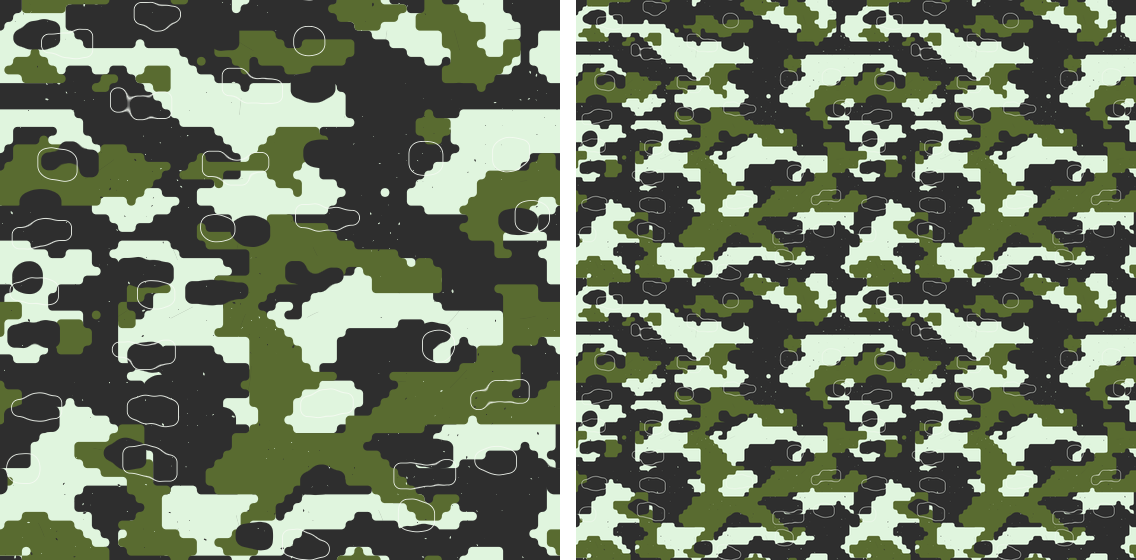
Left, the tile; right, the same tile 2 across and 2 down.
A Shadertoy shader for this pattern:

```glsl
// Seamless stepped camouflage with dark blobs, thin blob outlines and worn specks.

const vec3 CHARCOAL = vec3(0.18, 0.18, 0.18);
const vec3 MINT = vec3(0.88, 0.96, 0.87);
const vec3 OLIVE = vec3(0.35, 0.42, 0.19);
const vec3 LINE_WHITE = vec3(0.96, 0.98, 0.95);

const float STEPS = 64.0;                  // stair cells per side
const vec2 PATCH_REPEATS = vec2(5.0, 8.0); // base noise periods per side
const float PATCH_GAIN = 0.42;             // weight of each finer octave
const float MINT_LEVEL = 0.033;
const float OLIVE_LEVEL = 0.15;

const vec2 BLOB_GRID = vec2(6.0, 9.0);
const float BLOB_SHARE = 0.37;             // chance of a blob per grid cell
const float OUTLINE_SHARE = 0.46;
const float BLOB_BLEND = 0.022;
const float LINE_HALF_WIDTH = 0.0007;

const float SPECK_GRID = 64.0;
const float SPECK_SHARE = 0.28;
const float SCRATCH_GRID = 8.0;
const float SCRATCH_STRENGTH = 0.2;

// Cell index wrapped to the period; the half step guards against rounding
vec2 wrapCell(vec2 cell, vec2 period) {
    return floor(mod(cell + 0.5, period));
}

// Integer hash: three values from 0 to 1 per cell and seed
vec3 hash3(vec2 cell, float seed) {
    uvec3 v = uvec3(ivec3(vec3(cell, seed) + 0.5));
    v = v * 1664525u + 1013904223u;
    v.x += v.y * v.z; v.y += v.z * v.x; v.z += v.x * v.y;
    v ^= v >> 16u;
    v.x += v.y * v.z; v.y += v.z * v.x; v.z += v.x * v.y;
    return vec3(v >> 8u) / 16777216.0;
}

float cornerSlope(vec2 cell, vec2 offset, vec2 period, float seed) {
    float angle = 6.28319 * hash3(wrapCell(cell, period), seed).x;
    return dot(vec2(cos(angle), sin(angle)), offset);
}

// Gradient noise that wraps after a whole number of cells
float gradientNoise(vec2 p, vec2 period, float seed) {
    vec2 i = floor(p), f = p - i;
    vec2 t = f * f * f * (f * (f * 6.0 - 15.0) + 10.0);
    vec2 e = vec2(1.0, 0.0);
    float low = mix(cornerSlope(i, f, period, seed),
                    cornerSlope(i + e, f - e, period, seed), t.x);
    float high = mix(cornerSlope(i + e.yx, f - e.yx, period, seed),
                     cornerSlope(i + 1.0, f - 1.0, period, seed), t.x);
    return mix(low, high, t.y);
}

// One stair cell: 1 inside the patch, 0 outside
float patchCell(vec2 cell, float seed, float level) {
    vec2 uv = (wrapCell(cell, vec2(STEPS)) + 0.5) / STEPS, period = PATCH_REPEATS;
    float sum = 0.0, weight = 1.0;
    for (int k = 0; k < 3; k++) {
        sum += weight * gradientNoise(uv * period + 0.375 * float(k), period, seed + float(k));
        period *= 2.0;
        weight *= PATCH_GAIN;
    }
    return step(level, sum);
}

// Approximate distance to a stepped patch with rounded corners;
// the canvas border runs through cell centres, so no stair edge lies on it
float patchDistance(vec2 uv, float seed, float level) {
    vec2 g = uv * STEPS, i = floor(g), f = g - i;
    vec2 t = f * f * (3.0 - 2.0 * f), slope = 6.0 * f * (1.0 - f);
    float a = patchCell(i, seed, level);
    float b = patchCell(i + vec2(1.0, 0.0), seed, level);
    float c = patchCell(i + vec2(0.0, 1.0), seed, level);
    float d = patchCell(i + 1.0, seed, level);
    float fill = mix(mix(a, b, t.x), mix(c, d, t.x), t.y);
    vec2 gradient = slope * vec2(mix(b - a, d - c, t.y), mix(c - a, d - b, t.x));
    return (0.5 - fill) / max(length(gradient), 0.3) / STEPS;
}

float roundedBox(vec2 p, vec2 halfSize, float radius) {
    vec2 q = abs(p) - halfSize + radius;
    return length(max(q, 0.0)) + min(max(q.x, q.y), 0.0) - radius;
}

float smoothMin(float a, float b, float k) {
    float h = max(k - abs(a - b), 0.0) / k;
    return min(a, b) - 0.25 * h * h * k;
}

// Distance to scattered blobs, each made of three soft joined lobes
float blobDistance(vec2 uv, float seed, float share) {
    float nearest = 1.0;
    vec2 home = floor(uv * BLOB_GRID);
    for (int n = 0; n < 9; n++) {
        vec2 cell = home + vec2(n % 3, n / 3) - 1.0;
        vec2 id = wrapCell(cell, BLOB_GRID);
        vec3 place = hash3(id, seed);
        if (place.z > share) continue;
        vec2 p = uv - (cell + 0.25 + 0.5 * place.xy) / BLOB_GRID;
        float spread = mix(0.006, 0.042, hash3(id, seed + 1.0).x);
        float blob = 1.0;
        for (int k = 0; k < 3; k++) {
            vec3 h = hash3(id, seed + 2.0 + float(k));
            vec2 centre = vec2(float(k - 1), (h.x - 0.5) * 0.8) * spread;
            vec2 halfSize = mix(vec2(0.014, 0.013), vec2(0.024, 0.025), h.yz);
            blob = smoothMin(blob, roundedBox(p - centre, halfSize, 0.013), BLOB_BLEND);
        }
        nearest = min(nearest, blob);
    }
    return nearest;
}

void mainImage(out vec4 fragColor, in vec2 fragCoord) {
    vec2 uv = fragCoord / iResolution.xy;
    float edge = 1.0 / min(iResolution.x, iResolution.y);
    #define COVER(d) clamp(0.5 - (d) / edge, 0.0, 1.0)

    // Stepped patches, then dark blobs
    vec3 color = mix(CHARCOAL, MINT, COVER(patchDistance(uv, 11.0, MINT_LEVEL)));
    color = mix(color, OLIVE, COVER(patchDistance(uv, 37.0, OLIVE_LEVEL)));
    color = mix(color, CHARCOAL, COVER(blobDistance(uv, 53.0, BLOB_SHARE)));

    // Faint curved scratches
    vec2 cell = floor(uv * SCRATCH_GRID);
    vec3 h = hash3(cell, 71.0), shape = hash3(cell, 72.0);
    vec2 p = fract(uv * SCRATCH_GRID) - 0.4 - 0.2 * h.xy;
    float turn = 3.14159 * h.z;
    p = mat2(cos(turn), sin(turn), -sin(turn), cos(turn)) * p;
    p.y += (shape.x - 0.5) * p.x * p.x;
    float scratch = length(vec2(max(abs(p.x) - 0.28 * shape.y, 0.0), p.y)) / SCRATCH_GRID;
    color = mix(color, CHARCOAL, SCRATCH_STRENGTH * step(shape.z, 0.6) * COVER(scratch - 0.0003));

    // Clustered specks: pale on dark, mixed on the other colours
    cell = floor(uv * SPECK_GRID);
    h = hash3(cell, 83.0);
    shape = hash3(cell, 84.0);
    float cluster = gradientNoise((cell + 0.5) / SPECK_GRID * 6.0, vec2(6.0), 85.0);
    p = (fract(uv * SPECK_GRID) - 0.25 - 0.5 * h.xy) / SPECK_GRID;
    turn = 6.28319 * shape.x;
    p = mat2(cos(turn), sin(turn), -sin(turn), cos(turn)) * p;
    float speck = length(p * vec2(0.8, 1.4)) - mix(0.0003, 0.0025, pow(shape.y, 4.0));
    float present = step(h.z, SPECK_SHARE * smoothstep(-0.35, 0.5, cluster));
    vec3 speckColor = color.g < 0.3 || shape.z < 0.4 ? MINT : CHARCOAL;
    color = mix(color, speckColor, 0.9 * present * COVER(speck));

    // Thin outlines of further blobs
    float outline = abs(blobDistance(uv, 97.0, OUTLINE_SHARE)) - LINE_HALF_WIDTH;
    color = mix(color, LINE_WHITE, COVER(outline));
    fragColor = vec4(color, 1.0);
}
```
